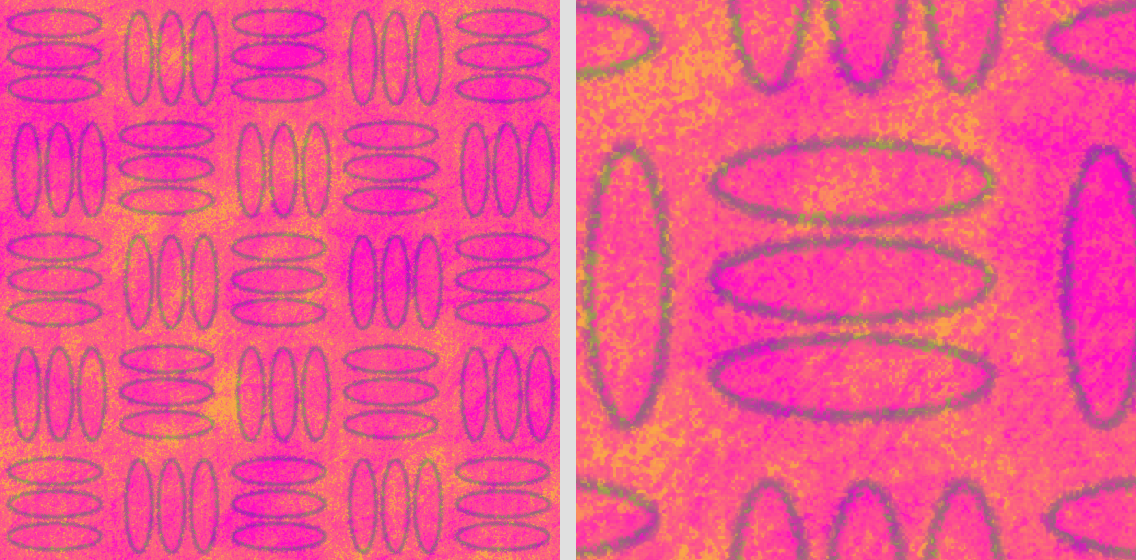
Left: the whole. Right: its middle third, enlarged.
A WebGL 1 fragment shader for this pattern:

```glsl
precision highp float;
// Basket weave of ellipse triplets in worn pink, magenta and orange paint.

uniform vec2 u_resolution;

#define CELLS 5.0
#define RADII vec2(0.412, 0.118)
#define SPACING 0.29
#define LINE_HALF_WIDTH 0.03
#define LINE_ROUGHNESS 0.02
#define LINE_OPACITY 0.62
#define FILL_SHIFT 0.11
#define BASE_TONE 0.47
#define CLOUD_CONTRAST 0.58
#define GRAIN_CONTRAST 0.25
#define MAGENTA vec3(1.0, 0.05, 0.77)
#define ORANGE vec3(0.98, 0.65, 0.28)

vec3 hash3(vec2 p) {
  vec3 q = fract(vec3(p.xyx) * vec3(0.1031, 0.1030, 0.0973));
  q += dot(q, q.yxz + 33.33);
  return fract((q.xxy + q.yzz) * q.zyx);
}

// Soft cellular noise: random cell values blended by distance to their seeds.
float cellNoise(vec2 p) {
  vec2 cell = floor(p);
  vec2 local = p - cell;
  float total = 0.0;
  float weights = 0.0;
  for (int y = -1; y <= 1; y++) {
    for (int x = -1; x <= 1; x++) {
      vec2 neighbour = vec2(float(x), float(y));
      vec3 seed = hash3(cell + neighbour + 71.0);
      vec2 offset = neighbour + seed.xy - local;
      float weight = exp(-7.0 * dot(offset, offset));
      total += seed.z * weight;
      weights += weight;
    }
  }
  return total / weights;
}

// Layered clouds, centred on zero.
float clouds(vec2 p) {
  float sum = 0.0;
  float amplitude = 0.46;
  p += 0.02 * sin(p.yx * 17.0 + vec2(0.0, 2.0));
  p *= 5.0;
  for (int i = 0; i < 4; i++) {
    sum += amplitude * (cellNoise(p) - 0.5);
    p = mat2(0.8, 0.6, -0.6, 0.8) * p * 2.4 + 13.7;
    amplitude *= 0.76;
  }
  return sum;
}

// Thin streaks running along the given unit direction.
float scratches(vec2 p, vec2 along, float density) {
  vec2 q = vec2(dot(p, along), dot(p, vec2(-along.y, along.x)));
  return cellNoise(q * vec2(7.0, density) + 40.0);
}

float ellipseDistance(vec2 p, vec2 r) {
  float k0 = length(p / r);
  float k1 = length(p / (r * r));
  return k0 * (k0 - 1.0) / max(k1, 0.001);
}

// Signed distance to three stacked ellipses, turned in every other cell.
float weaveDistance(vec2 p) {
  vec2 cell = floor(p);
  vec2 q = p - cell - 0.5;
  if (mod(cell.x + cell.y, 2.0) < 0.5) {
    q -= vec2(-0.011, 0.0);
  } else {
    q = (q - vec2(0.031, -0.02)).yx;
  }
  q.y -= SPACING * clamp(floor(q.y / SPACING + 0.5), -1.0, 1.0);
  return ellipseDistance(q, RADII);
}

void main() {
  vec2 uv = gl_FragCoord.xy / u_resolution;
  float pixel = CELLS / u_resolution.y;

  float cloud = clouds(uv);
  float grain = cellNoise(uv * 260.0) - 0.5;
  float dust = hash3(floor(uv * 512.0)).x - 0.5;
  float distance = weaveDistance(uv * CELLS);

  // Painted ground, a little more magenta inside the ellipses
  float inside = 1.0 - smoothstep(-0.03, 0.02 + pixel, distance);
  float tone = BASE_TONE + CLOUD_CONTRAST * cloud + GRAIN_CONTRAST * grain;
  tone += 0.19 * dust - FILL_SHIFT * (inside - 0.5);

  // Brushed streaks and scratches
  tone += 0.14 * (scratches(uv, vec2(0.0, 1.0), 130.0) - 0.5);
  float diagonal = scratches(uv, vec2(0.64, 0.768), 150.0);
  float shallow = scratches(uv, vec2(0.97, 0.243), 120.0);
  tone -= 0.12 * smoothstep(0.72, 0.9, diagonal);
  tone -= 0.1 * smoothstep(0.76, 0.92, shallow);

  // Flakes of orange and specks of magenta gather in patches
  float flakes = cloud + 0.5 * grain + 0.25 * dust;
  tone += 0.17 * smoothstep(0.19, 0.33, flakes);
  tone -= 0.1 * smoothstep(0.22, 0.36, -flakes);
  vec3 color = mix(MAGENTA, ORANGE, clamp(tone, 0.0, 1.0));

  // Rough dark outlines tinted by the paint below
  float edge = abs(distance + LINE_ROUGHNESS * (grain + 0.6 * dust));
  float line = 1.0 - smoothstep(0.002, LINE_HALF_WIDTH + 0.5 * pixel, edge);
  line *= LINE_OPACITY * clamp(0.85 + 0.6 * grain + 0.5 * dust, 0.0, 1.0);
  vec3 ink = color * vec3(0.38, 0.95, 0.92) + vec3(0.0, 0.08, 0.0);
  gl_FragColor = vec4(mix(color, ink, line), 1.0);
}
```
